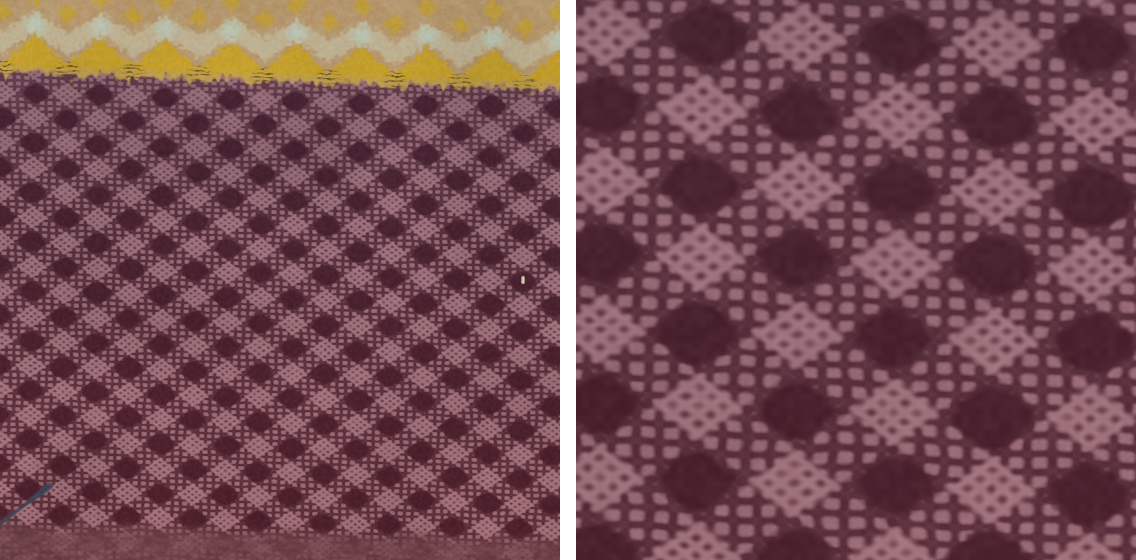
Left, the full canvas; right, a detail of the centre.
Reproduce this texture procedurally as a WebGL 1 fragment shader.

```glsl
precision highp float;
uniform vec2 u_resolution;

const float PI = 3.14159265;
const float THREADS = 8.0;
const vec2 FIRST_DOT = vec2(0.0612, 0.8333);
const vec2 REPEAT = vec2(0.1168, 0.0885);

const vec3 LIGHT_MAUVE = vec3(0.62, 0.45, 0.485);
const vec3 DARK_THREAD = vec3(0.34, 0.185, 0.23);
const vec3 DOT_PLUM = vec3(0.285, 0.135, 0.18);
const vec3 HEM_MAUVE = vec3(0.43, 0.275, 0.305);
const vec3 GOLD = vec3(0.75, 0.61, 0.17);
const vec3 TAN = vec3(0.69, 0.56, 0.39);
const vec3 PALE = vec3(0.73, 0.68, 0.56);
const vec3 MINT = vec3(0.71, 0.76, 0.70);
const vec3 SCRATCH_BROWN = vec3(0.40, 0.32, 0.13);
const vec3 LOOSE_BLUE = vec3(0.23, 0.27, 0.34);
const vec3 FLECK_CREAM = vec3(0.82, 0.76, 0.68);

float hash(vec2 p) {
  vec3 q = fract(vec3(p.xyx) * 0.1031);
  q += dot(q, q.yzx + 33.33);
  return fract((q.x + q.y) * q.z);
}

float noise(vec2 p) {
  vec2 i = floor(p);
  vec2 f = fract(p);
  f = f * f * (3.0 - 2.0 * f);
  float low = mix(hash(i), hash(i + vec2(1.0, 0.0)), f.x);
  float high = mix(hash(i + vec2(0.0, 1.0)), hash(i + 1.0), f.x);
  return mix(low, high, f.y);
}

// 1 inside, 0 outside, for a signed distance
float fill(float d, float blur) {
  return 1.0 - smoothstep(-blur, blur, d);
}

float segment(vec2 p, vec2 a, vec2 b) {
  vec2 ab = b - a;
  return length(p - a - ab * clamp(dot(p - a, ab) / dot(ab, ab), 0.0, 1.0));
}

// Slightly tilted and sheared grid, counted downwards from the first dot
vec2 gridCoord(vec2 p) {
  vec2 q = vec2(p.x - FIRST_DOT.x, FIRST_DOT.y - p.y);
  return vec2(q.x + 0.0135 * q.y, q.y - 0.030 * q.x) / REPEAT;
}

float dotMask(vec2 uv) {
  vec2 id = floor(uv + 0.5);
  vec2 jitter = vec2(hash(id + 40.0), hash(id + 71.0)) - 0.5;
  vec2 c = abs(uv - id - 0.05 * jitter);
  float r = pow(c.x * c.x * c.x + c.y * c.y * c.y, 1.0 / 3.0);
  float ragged = 0.05 * (noise(uv * 13.0 + 90.0) - 0.5);
  return fill(r - 0.235 - 0.03 * hash(id + 17.0) + ragged, 0.04);
}

// Diagonal gingham: crossing bands of dark thread with small pits
vec3 gingham(vec2 g, float wear) {
  vec2 uv = vec2(g.x + g.y, g.x - g.y);
  vec2 warped = uv + 0.035 * (vec2(noise(uv * 5.0 + 30.0), noise(uv * 5.0 + 60.0)) - 0.5);
  vec2 c = abs(fract(uv + 0.5) - 0.5);
  vec2 band = 1.0 - smoothstep(0.21, 0.31, c);
  vec2 wave = sin(PI * THREADS * warped);
  float over = smoothstep(-0.55, 0.55, wave.x * wave.y);
  vec2 gap = 0.5 + 0.5 * cos(2.0 * PI * THREADS * warped);
  float pit = gap.x * gap.y * (0.6 + 0.6 * noise(uv * 8.0));
  float dark = mix(band.x, band.y, over) * 0.8 + 0.12 * max(band.x, band.y);
  dark = clamp(dark + 0.75 * pit, 0.0, 1.0);
  vec3 color = mix(LIGHT_MAUVE, DARK_THREAD, mix(dark, 0.5, wear));
  float body = smoothstep(-0.32, -0.2, g.y) * (1.0 - smoothstep(8.72, 8.85, g.y));
  return mix(color, DOT_PLUM, dotMask(uv) * body);
}

// Zigzags of pale and gold, with small diamonds above
vec3 goldBorder(vec2 g) {
  float z = abs(fract(g.x + 0.5) - 0.5);
  float rough = 0.16 * (noise(g * vec2(19.0, 15.0)) - 0.5);
  float y = g.y + rough;
  vec3 color = mix(TAN, PALE, 0.35 * noise(g * 9.0));
  float diamond = abs(z - 0.5) * 1.2 + abs(y + 1.62);
  float upper = z * 1.2 + abs(y + 1.95);
  color = mix(color, GOLD, 0.75 * fill(min(diamond, upper) - 0.19, 0.06));
  float pale = abs(y + 1.43 - 0.8 * z) - 0.22;
  color = mix(color, PALE, fill(pale, 0.07));
  color = mix(color, MINT, 0.85 * fill(length(vec2(z * 1.2, y + 1.38)) - 0.17, 0.12));
  float gold = fill(-1.16 + 1.15 * z - y, 0.06);
  color = mix(color, GOLD, gold * (1.0 - 0.6 * smoothstep(-0.62, -0.4, y)));
  float patchDist = length(vec2((z - 0.5) / 0.22, (g.y + 0.5) / 0.2));
  float lines = smoothstep(-0.1, 0.7, sin(g.y * 70.0 + 5.0 * noise(g * 11.0)));
  float scratch = fill(patchDist - 0.8, 0.2) * lines * noise(g * 23.0 + 12.0);
  return mix(color, SCRATCH_BROWN, scratch);
}

void main() {
  vec2 p = gl_FragCoord.xy / u_resolution;
  vec2 g = gridCoord(p);

  // Cloth, softened and faded towards the hem
  vec3 color = gingham(g, 0.25 * smoothstep(0.55, 0.9, p.y));
  float hem = smoothstep(8.65, 9.0, g.y + 0.2 * noise(g * 6.0));
  color = mix(color, HEM_MAUVE + 0.08 * (noise(g * vec2(9.0, 14.0)) - 0.5), 0.8 * hem);
  color += mix(vec3(0.015, -0.01, -0.015), vec3(-0.015, 0.005, 0.02), p.y);

  // Border with a frayed lower edge
  float fray = 0.2 * (noise(g * vec2(16.0, 8.0)) - 0.5) + 0.04 * cos(2.0 * PI * g.x);
  color = mix(color, goldBorder(g), fill(g.y + 0.38 + fray, 0.06));

  // Loose thread and fleck
  float strand = segment(p, vec2(-0.01, 0.057), vec2(0.088, 0.132));
  float thickness = 0.003 + 0.003 * smoothstep(0.045, 0.08, p.x);
  color = mix(color, LOOSE_BLUE, 0.85 * fill(strand - thickness, 0.002));
  float fleck = segment(p, vec2(0.934, 0.496), vec2(0.934, 0.504));
  color = mix(color, FLECK_CREAM, fill(fleck - 0.003, 0.0015));

  // Uneven dye and fine grain
  color *= 0.96 + 0.08 * noise(p * 7.0);
  color += 0.035 * (noise(p * 230.0) - 0.5);
  gl_FragColor = vec4(color, 1.0);
}
```
